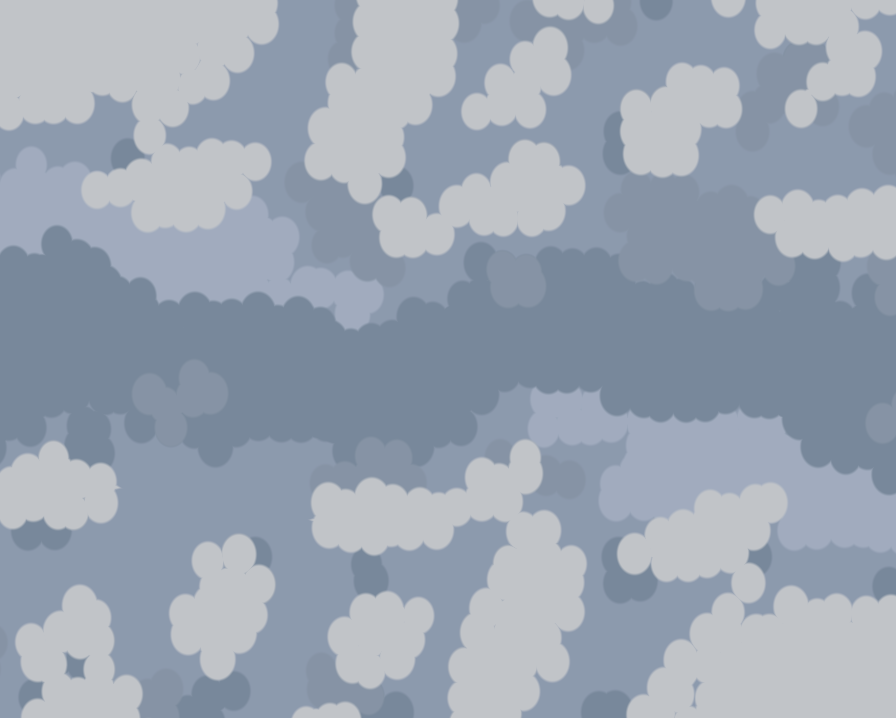
Reproduce this pattern procedurally as a Shadertoy shader.

```glsl
// Scalloped blue-grey camouflage: a dark central band with pale, lavender and grey patches
#define SCALLOPS vec2(32.0, 27.0)  // edge bumps per canvas height
#define BUMP_RADIUS 0.8            // in scallop cells
#define INSET 0.009                // offsets the growth caused by the bumps
#define EDGE_SOFTNESS 0.0022
#define BAND_HEIGHT 0.105
#define PALE_RADIUS 0.068

const vec3 BASE     = vec3(0.550, 0.602, 0.680);
const vec3 LAVENDER = vec3(0.630, 0.672, 0.745);
const vec3 DARK     = vec3(0.470, 0.533, 0.606);
const vec3 GREY     = vec3(0.526, 0.578, 0.646);
const vec3 PALE     = vec3(0.756, 0.768, 0.785);

vec2 hash(vec2 p) {
    vec3 h = fract(p.xyx * vec3(0.1031, 0.1030, 0.0973));
    h += dot(h, h.yzx + 33.33);
    return fract((h.xx + h.yz) * h.zy);
}

float capsule(vec2 p, vec2 a, vec2 b, float r) {
    vec2 ab = b - a;
    return length(p - a - ab * clamp(dot(p - a, ab) / dot(ab, ab), 0.0, 1.0)) - r;
}

// Distance to randomly sized capsules on a jittered grid
float scatter(vec2 p, float cell, float tilt, float halfLength, float radius, float seed) {
    float d = 1.0;
    vec2 id = floor(p / cell);
    for (int j = -1; j <= 1; j++)
    for (int i = -1; i <= 1; i++) {
        vec2 c = id + vec2(i, j);
        vec2 h = hash(c + seed), size = hash(c + seed + 57.0);
        float angle = tilt + (h.x - 0.5) * 1.2;
        vec2 center = (c + 0.5 + 0.6 * (h - 0.5)) * cell;
        vec2 arm = vec2(cos(angle), sin(angle)) * (halfLength * size.x + 0.001);
        d = min(d, capsule(p, center - arm, center + arm, radius * mix(0.4, 1.0, size.y)));
    }
    return d;
}

// Signed fields of the layers: lavender, dark, grey, pale
vec4 layerFields(vec2 p) {
    p += 0.010 * sin(p.yx * vec2(23.0, 19.0) + vec2(1.0, 2.5));
    vec2 q = p.y < 0.0 ? -p : p;   // half-turn symmetry

    float bandTop = BAND_HEIGHT - 0.05 * cos(8.0 * (q.x + 0.2))
                  + 0.012 * sin(19.0 * q.x) + 0.1 * smoothstep(0.45, 0.65, q.x);
    float band = q.y - bandTop;

    float lavender = capsule(q, vec2(-0.60, 0.19), vec2(-0.29, 0.145), 0.085);
    lavender = min(lavender, capsule(q, vec2(-0.30, 0.075), vec2(-0.13, 0.085), 0.036));

    float splotches = scatter(p, 0.19, 1.2, 0.05, 0.042, 11.0);
    float dark = min(band, max(splotches, 0.02 - lavender));

    float grey = scatter(p, 0.27, 0.1, 0.07, 0.085, 29.0);
    grey = max(grey, 0.01 - lavender);

    // Pale: diagonal lumps, a broken strip above the band, and a corner mass
    float lumps = scatter(q, 0.23, 1.0, 0.1, PALE_RADIUS, 5.0);
    lumps -= 0.02 * smoothstep(0.35, 0.5, q.y);
    lumps = max(lumps, max(0.07 - band, 0.015 - lavender));
    float phase = 13.66 * (q.x + 0.37);
    float stripY = 0.225 - 0.06 * q.x + 0.02 * sin(phase);
    float strip = abs(q.y - stripY) - 0.02 - 0.035 * cos(phase);
    float corner = length((q - vec2(-0.55, 0.5)) * vec2(0.7, 1.0)) - 0.17;
    return vec4(lavender, dark, grey, min(lumps, min(strip, corner)));
}

// Fill each field and ring it with round bumps
vec4 scallopedLayers(vec2 p) {
    vec4 d = layerFields(p) + 0.03;
    vec2 g = p * SCALLOPS, id = floor(g);
    for (int j = -1; j <= 1; j++)
    for (int i = -1; i <= 1; i++) {
        vec2 c = id + vec2(i, j);
        vec2 h = hash(c + 101.0);
        vec2 center = c + 0.25 + 0.5 * h;
        float radius = BUMP_RADIUS * mix(0.85, 1.0, h.y);
        float bump = (length(g - center) - radius) / SCALLOPS.x;
        vec4 inside = step(layerFields(center / SCALLOPS), vec4(-INSET));
        d = min(d, mix(vec4(1.0), vec4(bump), inside));
    }
    return d;
}

void mainImage(out vec4 fragColor, in vec2 fragCoord) {
    vec2 p = (fragCoord - 0.5 * iResolution.xy) / iResolution.y;
    float soft = max(EDGE_SOFTNESS, 0.7 / iResolution.y);
    vec4 cover = 1.0 - smoothstep(-soft, soft, scallopedLayers(p));

    vec3 color = mix(BASE, LAVENDER, cover.x);
    color = mix(color, DARK, cover.y);
    color = mix(color, GREY, cover.z);
    color = mix(color, PALE, cover.w);
    fragColor = vec4(color, 1.0);
}
```
